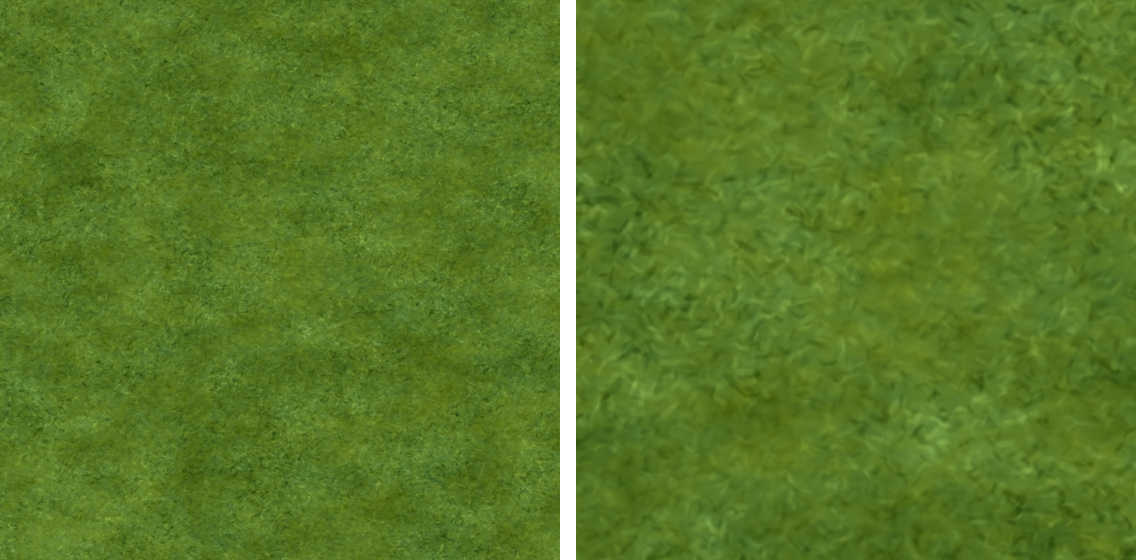
Left: the whole. Right: its middle third, enlarged.
Give the GLSL for this texture, as a Shadertoy shader.

```glsl
// Mown lawn: soft mottled greens covered with short, fine, curved grass blades.

const vec3 GRASS_MID   = vec3(0.339, 0.467, 0.142);
const vec3 LIGHT_SHIFT = vec3(0.100, 0.110, 0.075);
const vec3 COOL_SHIFT  = vec3(-0.035, -0.010, 0.050);
const int BLADE_LAYERS = 5;

// Hashes
vec2 hash2(vec2 p) {
    vec3 q = fract(p.xyx * vec3(0.1031, 0.1030, 0.0973));
    q += dot(q, q.yzx + 33.33);
    return fract((q.xx + q.yz) * q.zy);
}

vec2 gradient(vec2 cell) {
    float angle = 6.2832 * hash2(cell).x;
    return vec2(cos(angle), sin(angle));
}

// Gradient noise, about -0.7 to 0.7
float gradientNoise(vec2 p) {
    vec2 i = floor(p), f = p - i;
    vec2 u = f * f * f * (f * (f * 6.0 - 15.0) + 10.0);
    vec2 e = vec2(0.0, 1.0);
    float a = dot(gradient(i), f);
    float b = dot(gradient(i + e.yx), f - e.yx);
    float c = dot(gradient(i + e.xy), f - e.xy);
    float d = dot(gradient(i + e.yy), f - e.yy);
    return mix(mix(a, b, u.x), mix(c, d, u.x), u.y);
}

float fbm(vec2 p, int octaves, float gain) {
    float sum = 0.0, amplitude = 1.0;
    for (int i = 0; i < octaves; i++) {
        sum += amplitude * gradientNoise(p);
        p = mat2(1.92, 0.56, -0.56, 1.92) * p + 17.3;
        amplitude *= gain;
    }
    return sum;
}

// Coverage of one bent, tapered blade centred at the origin
float blade(vec2 p, float angle, float halfLength, float halfWidth, float bend) {
    float c = cos(angle), s = sin(angle);
    vec2 q = vec2(c * p.x + s * p.y, c * p.y - s * p.x);
    q.y += bend * q.x * q.x;
    float along = abs(q.x) / halfLength;
    float taper = 1.0 - smoothstep(0.35, 1.0, along);
    return taper * (1.0 - smoothstep(0.2 * halfWidth, halfWidth, abs(q.y)));
}

// One grid of scattered blades, each lighter or darker than the ground
float bladeLayer(vec2 p, float seed) {
    vec2 cell = floor(p);
    float sum = 0.0;
    for (int y = -1; y <= 1; y++)
    for (int x = -1; x <= 1; x++) {
        vec2 id = cell + vec2(x, y);
        vec2 place = hash2(id + seed);
        vec2 form = hash2(id + seed + 57.7);
        vec2 look = hash2(id + seed + 113.1);
        float angle = 0.25 + 2.7 * (form.x - 0.5);
        float shape = blade(p - id - place, angle, mix(0.35, 0.75, form.y),
                            mix(0.17, 0.28, look.y), 1.2 * (place.x - 0.5));
        sum += shape * (2.0 * look.x - 1.0);
    }
    return sum;
}

float bladeField(vec2 uv) {
    float sum = 0.0;
    for (int i = 0; i < BLADE_LAYERS; i++) {
        float k = float(i);
        sum += bladeLayer(uv * (68.0 + 10.0 * k) + 3.7 * k, 211.0 * k + 19.0);
    }
    return sum;
}

void mainImage(out vec4 fragColor, in vec2 fragCoord) {
    vec2 uv = fragCoord / iResolution.y;

    // Broad light, wide streaky patches and fine grain
    float broad = fbm(uv * vec2(3.2, 4.6) + 4.1, 3, 0.6);
    float patches = fbm(uv * vec2(10.0, 16.0) + 31.0, 4, 0.7);
    float grain = fbm(uv * vec2(75.0, 105.0) + 63.0, 2, 0.7);

    // Blades stand out in clumps and fade in the smoother turf
    float clump = smoothstep(-0.5, 0.5, fbm(uv * vec2(7.0, 9.0) + 87.0, 4, 0.7));
    float blades = bladeField(uv) * mix(0.35, 0.68, clump);

    float tone = 0.48 * broad + 0.60 * patches + 0.38 * grain + blades;
    tone += 0.15 * (clump - 0.5);

    // Hue drifts between yellow green turf and cooler clumps
    float cool = 0.5 * fbm(uv * vec2(7.0, 10.0) + 140.0, 4, 0.75);
    cool += 0.4 * (clump - 0.5) + 0.6 * fbm(uv * vec2(45.0, 60.0) + 9.0, 2, 0.8);

    vec3 color = GRASS_MID + LIGHT_SHIFT * tone + COOL_SHIFT * cool;
    fragColor = vec4(clamp(color, 0.0, 1.0), 1.0);
}
```
